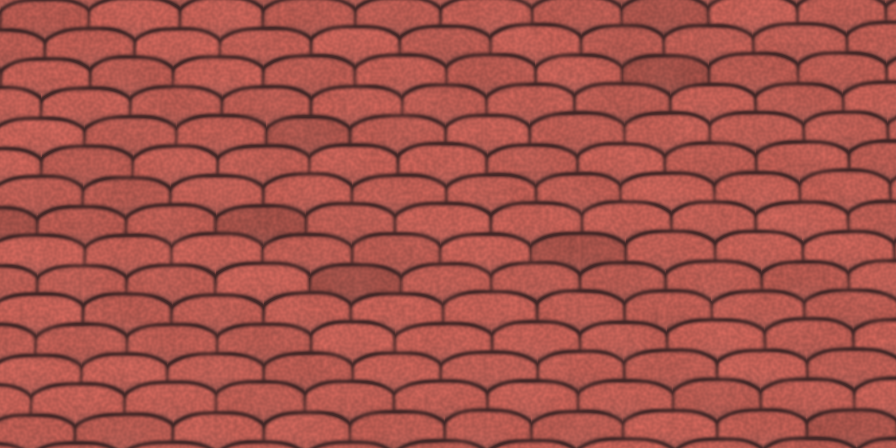
This texture is drawn by a WebGL 2 fragment shader. Its source:

```glsl
#version 300 es
precision highp float;

uniform vec2 u_resolution;
out vec4 fragColor;

const vec3 CLAY = vec3(0.755, 0.362, 0.322);
const vec3 DULL = vec3(0.60, 0.36, 0.335);
const vec3 GROOVE = vec3(0.25, 0.145, 0.145);

vec2 hash2(vec2 p) {
    vec3 q = fract(p.xyx * vec3(0.1031, 0.1030, 0.0973));
    q += dot(q, q.yzx + 33.33);
    return fract((q.xx + q.yz) * q.zy);
}

// Gradient noise, roughly -0.7 to 0.7
float noise(vec2 p) {
    vec2 cell = floor(p), f = fract(p);
    vec2 w = f * f * f * (f * (f * 6.0 - 15.0) + 10.0);
    vec4 corner;
    for (int i = 0; i < 4; i++) {
        vec2 o = vec2(i & 1, i >> 1);
        float angle = 6.2832 * hash2(cell + o + 71.0).x;
        corner[i] = dot(vec2(cos(angle), sin(angle)), f - o);
    }
    return mix(mix(corner.x, corner.y, w.x), mix(corner.z, corner.w, w.x), w.y);
}

// Slightly uneven position of a vertical joint
float jointAt(float k, float row) {
    return k + 0.09 * (hash2(vec2(k + 40.0, row + 9.0)).x - 0.5);
}

float band(float d, float width) {
    return exp(-d * d / (width * width));
}

void main() {
    float px = 1.0 / u_resolution.y;
    vec2 p = gl_FragCoord.xy * px;
    float aspect = u_resolution.x * px;
    p.x *= 2.0 / aspect;

    // Courses count downward, tilt a little and widen toward the bottom
    float v = (1.008 - p.y + 0.0065 * (p.x - 1.0)) * 15.12;
    v += 0.05 * noise(p * 5.0);
    float pitch = mix(0.204, 0.198, p.y);

    // Stone granules and broad weathering
    float grain = 0.12 * noise(p * 115.0) + 0.07 * noise(p * 53.0 + 17.0);
    float wear = 0.07 * noise(p * 9.0 + 5.0);
    float ink = 0.9 + 0.3 * noise(p * 14.0 + 31.0);

    vec3 color = CLAY;
    for (int i = -1; i <= 1; i++) {
        // Half-bond layout: find the shingle of this course
        float row = floor(v) + float(i);
        float u = (p.x - 0.99) / pitch + 0.5 * mod(row, 2.0);
        float k = floor(u + 0.5);
        if (u < jointAt(k, row)) k -= 1.0;
        float left = jointAt(k, row), right = jointAt(k + 1.0, row);
        float f = 2.0 * (u - left) / (right - left) - 1.0;
        vec2 vary = hash2(vec2(k + 63.0, row + 27.0));

        // Signed distance below the arched top
        float bend = abs(f);
        float drop = 0.38 * pow(bend, 3.2) + 0.07 * (vary.y - 0.5);
        float slope = 0.8 * pow(bend, 2.2);
        float s = (v - row - drop) / (15.12 * sqrt(1.0 + slope * slope));

        // Shingle face, with a few darker ones
        float shade = 1.0 + 0.09 * (vary.x - 0.5) - 0.13 * step(0.97, vary.y);
        vec3 face = CLAY * (shade + wear + grain);
        face = mix(face, DULL, clamp(0.12 + 1.6 * wear - 0.8 * grain, 0.0, 0.4));

        // Vertical joint, fading toward its lower end
        float side = min(u - left, right - u) * pitch;
        float joint = band(side, max(0.0055, 0.8 * px));
        face = mix(face, GROOVE, joint * ink * mix(0.8, 0.5, clamp(s * 18.0, 0.0, 1.0)));

        // Dusty shadow in the valleys above, then face, then outline
        float valley = smoothstep(0.35, 1.0, bend) * exp(min(s, 0.0) / 0.014);
        color = mix(color, DULL * (0.96 + grain), 0.7 * valley);
        color = mix(color, face, smoothstep(-px, px, s));
        float outline = band(s, max(0.0058, 0.8 * px));
        color = mix(color, GROOVE, clamp(outline * ink, 0.0, 0.95));
    }
    fragColor = vec4(color, 1.0);
}
```
